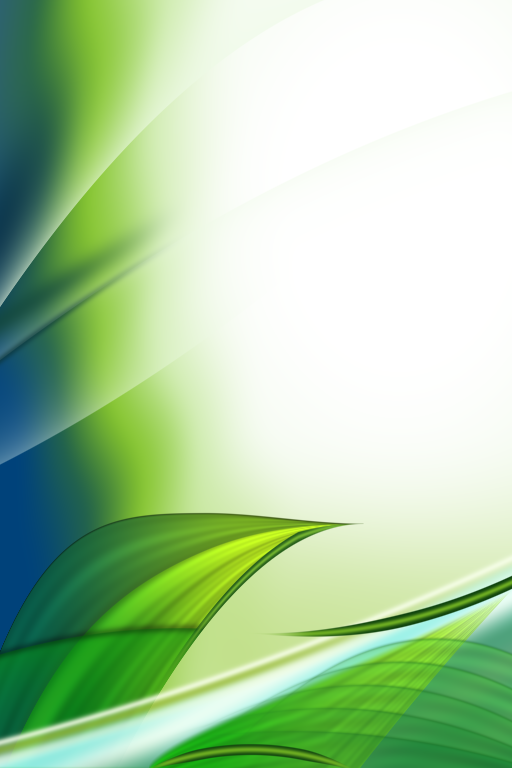
Write a Shadertoy shader that draws this background.

```glsl
// Glossy green leaves and cyan ribbons under a white glow, with light sheets at left.
// Shapes lie between curves y = f(x); layered sines draw veins, exponentials draw glows.

float cover(float d) {
    float soft = 0.9 / iResolution.y;
    return smoothstep(-soft, soft, d);
}

float glow(float d, float width) {
    return exp(-d * d / (width * width));
}

// Light above an edge that fades upward
float sheet(float d, float width) {
    return cover(d) * exp(-max(d, 0.0) / width);
}

// Shading along the span of a leaf
float veins(float v, float x) {
    return 1.0 + 0.07 * sin(v * 23.0 + x * 4.0) + 0.05 * sin(v * 47.0 - x * 7.0)
        + 0.04 * sin(v * 81.0 + x * 3.0);
}

vec3 backdrop(vec2 p) {
    float x = p.x, y = p.y;
    // Blue to green to white, in slanted waves
    float g = x - 0.09 * smoothstep(0.62, 0.33, y) + 0.012 * sin((y - 0.8 * x) * 22.0 + 1.0);
    vec3 col = mix(vec3(0.0, 0.26, 0.48), vec3(0.18, 0.38, 0.46), smoothstep(0.4, 0.95, y));
    col = mix(col, vec3(0.17, 0.42, 0.25), smoothstep(-0.05, 0.12, g));
    col = mix(col, vec3(0.52, 0.77, 0.18), smoothstep(0.06, 0.2, g));
    col = mix(col, vec3(0.78, 0.91, 0.63), smoothstep(0.16, 0.33, g));
    col = mix(col, vec3(0.95, 0.98, 0.93), smoothstep(0.25, 0.5, g));
    float ground = smoothstep(0.45, 0.14, y) * smoothstep(0.2, 0.5, x);
    col = mix(col, vec3(0.73, 0.86, 0.48), ground * (1.0 - 0.4 * x));
    float halo = length((p - vec2(0.78, 0.73)) * vec2(1.0, 1.1));
    col = mix(col, vec3(1.0), smoothstep(0.56, 0.2, halo));

    // Shadows
    float left = smoothstep(0.38, 0.0, x);
    col = mix(col, vec3(0.0, 0.15, 0.24), 0.75 * glow(y - 0.69 - x, 0.09) * smoothstep(0.17, 0.0, x));
    col = mix(col, vec3(0.04, 0.25, 0.2), 0.75 * glow(y - 0.58 - 0.4 * x, 0.02) * left);

    // Sheets of light
    float high = y - 0.6 - 0.98 * x + 0.55 * x * x;
    float middle = y - 0.531 - 0.5 * x + 0.15 * x * x;
    float low = y - 0.395 - 0.34 * x - 0.17 * x * x;
    vec3 pale = vec3(0.93, 0.98, 0.9);
    col = mix(col, pale, 0.6 * sheet(high, 0.035 + 0.1 * x));
    col = mix(col, pale, 0.4 * sheet(-middle, 0.03) * smoothstep(0.1, 0.3, x));
    col = mix(col, pale, 0.3 * sheet(middle, 0.022) * smoothstep(0.55, 0.3, x));
    col = mix(col, vec3(0.03, 0.2, 0.22), 0.65 * glow(middle, 0.006) * left);
    pale = mix(vec3(0.72, 0.84, 0.86), pale, smoothstep(0.0, 0.25, x));
    return mix(col, pale, 0.45 * sheet(low, 0.04 + 0.06 * x) * smoothstep(0.58, 0.25, x));
}

// Broad leaf with its tip at the right
vec3 broadLeaf(vec3 col, vec2 p) {
    float x = p.x;
    float top = 0.332 - 0.18 * pow(max(1.0 - x / 0.45, 0.0), 4.0) - 0.014 * smoothstep(0.4, 0.71, x);
    float bottom = 0.318 - 0.68 * pow(max(1.0 - x / 0.71, 0.0), 1.95);
    float span = max(top - bottom, 0.002);
    float rise = p.y - bottom, v = rise / span;
    float inside = cover(top - p.y) * cover(rise) * cover(0.71 - x);
    vec3 upper = mix(vec3(0.03, 0.35, 0.27), vec3(0.5, 0.74, 0.12), smoothstep(0.03, 0.52, x));
    vec3 lower = mix(vec3(0.03, 0.46, 0.1), vec3(0.66, 0.84, 0.09), smoothstep(0.1, 0.52, x));
    float crease = (v - 0.67) * span;
    vec3 leaf = mix(lower, upper, cover(crease));
    leaf *= veins(v, x) * (1.0 - 0.2 * sheet(crease, 0.025));
    leaf += vec3(0.13, 0.17, 0.02) * glow(v - 0.6, 0.07);

    // Green overlap near the root
    float fold = 0.182 - 0.28 * (x - 0.35) * (x - 0.35) - p.y;
    leaf = mix(leaf, vec3(0.02, 0.58, 0.06), 0.6 * sheet(fold, 0.09));
    leaf *= 1.0 - 0.35 * glow(fold, 0.006);

    // Dark rim with a bright core
    float rim = smoothstep(0.3, 0.45, x), width = min(0.013, 0.45 * span);
    leaf = mix(leaf, vec3(0.06, 0.29, 0.08), 0.9 * rim * cover(width - rise));
    leaf = mix(leaf, vec3(0.42, 0.68, 0.16), rim * glow(rise - 0.5 * width, 0.003));
    leaf *= 1.0 - 0.5 * glow(p.y - top, 0.002);
    return mix(col, leaf, 0.96 * inside);
}

// White and cyan ribbon
vec3 ribbon(vec3 col, vec2 p) {
    float d = 0.036 + 0.17 * p.x + 0.07 * p.x * p.x - p.y;
    vec3 water = mix(vec3(0.6, 0.95, 0.93), vec3(0.92, 1.0, 0.98), 0.5 + 0.5 * sin(d * 75.0 + p.x * 9.0 + 1.0));
    water = mix(water, vec3(0.16, 0.5, 0.32), 0.75 * smoothstep(0.05, 0.1, d) * smoothstep(0.02, 0.2, p.x));
    col = mix(col, water, smoothstep(0.004, 0.035, d) * 0.93);
    col = mix(col, vec3(0.6, 0.72, 0.2), 0.7 * glow(d - 0.012, 0.008) * smoothstep(1.0, 0.4, p.x));
    return mix(col, vec3(0.97, 1.0, 0.92), 0.8 * glow(d - 0.003, 0.005) + 0.5 * glow(d - 0.026, 0.008));
}

// Translucent arcs at the lower right
vec3 arcs(vec3 col, vec2 p) {
    float reach = smoothstep(0.3, 0.95, p.x);
    for (float k = 0.0; k < 5.0; k++) {
        float x = p.x - 0.85 + 0.07 * k;
        float arc = 0.168 - 0.03 * k - (0.9 - 0.17 * k) * x * x - p.y;
        vec3 tint = mix(vec3(0.28, 0.7, 0.2), vec3(0.04, 0.42, 0.16), k / 4.0);
        tint *= 1.0 + 0.14 * sin(arc * 260.0 + p.x * 8.0);
        col = mix(col, tint, reach * (0.23 * cover(arc) + 0.23 * sheet(arc, 0.04)));
        col = mix(col, vec3(0.1, 0.42, 0.12), 0.35 * glow(arc, 0.002) * reach);
    }
    return col;
}

// Bright leaf rising to the right edge
vec3 brightLeaf(vec3 col, vec2 p) {
    float t = clamp((p.x - 0.29) / 0.71, 0.0, 1.0), bow = t * (1.0 - t);
    float top = 0.003 + 0.231 * pow(t, 0.72) - 0.075 * bow;
    float bottom = 0.88 * p.x - 0.648 + 0.12 * bow, base = max(bottom, -0.06);
    float inside = smoothstep(0.0, 0.012, top - p.y) * cover(p.y - bottom);
    vec3 leaf = mix(vec3(0.07, 0.65, 0.03), vec3(0.6, 0.87, 0.12), smoothstep(0.38, 0.8, p.x));
    leaf *= veins((p.y - base) / max(top - base, 0.002), p.x);
    col = mix(col, leaf, inside * (0.93 - 0.6 * smoothstep(0.8, 1.0, p.x)));
    return arcs(col, p);
}

// Slender curved blade
vec3 blade(vec3 col, float d, float width) {
    vec3 tint = mix(vec3(0.05, 0.25, 0.05), vec3(0.42, 0.67, 0.13), glow(d, 0.004));
    return mix(col, tint, cover(width - abs(d)) * smoothstep(0.0, 0.004, width));
}

void mainImage(out vec4 fragColor, in vec2 fragCoord) {
    vec2 p = fragCoord / iResolution.xy;
    vec3 col = broadLeaf(backdrop(p), p);
    col = brightLeaf(ribbon(col, p), p);
    float a = p.x - 0.56, b = p.x - 0.49;
    col = blade(col, p.y - 0.174 - 0.35 * a * a, 0.0085 * smoothstep(0.45, 0.8, p.x));
    col = blade(col, p.y - 0.024 + 0.65 * b * b, 0.007 * smoothstep(0.23, 0.1, abs(b)));
    fragColor = vec4(clamp(col, 0.0, 1.0), 1.0);
}
```
